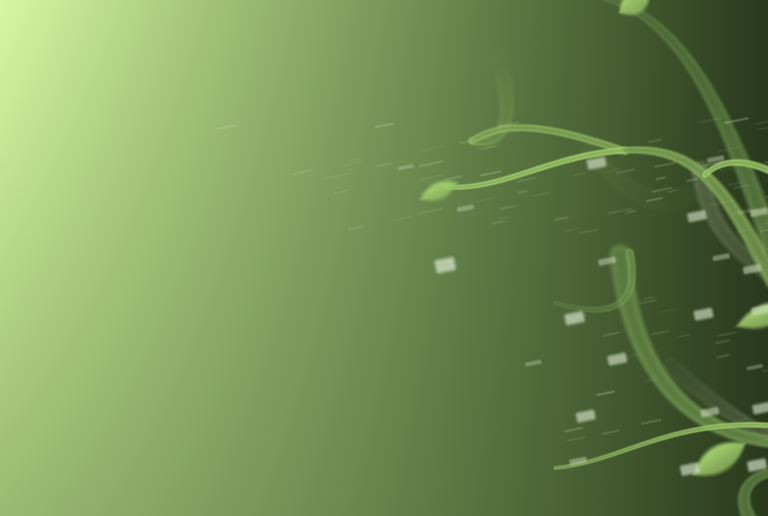
This background is drawn by a Shadertoy shader. Its source:

```glsl
#define CANVAS vec2(148.8, 100.0)
#define VINE vec3(0.43, 0.57, 0.30)
#define SHOOT vec3(0.61, 0.78, 0.41)
#define HAZE vec3(0.45, 0.52, 0.38)
#define GLINT vec3(0.80, 0.86, 0.75)
#define TILT 0.20
#define STREAKS 85
#define LIGHTS 22
#define STEPS 20

float hash(float n) {
    return fract(sin(n * 12.9898 + 4.1) * 4375.85);
}

// Soft diagonal falloff from a bright upper left to a dark right side
vec3 backdrop(vec2 uv) {
    float tone = mix(mix(0.73, 0.97, uv.y), 0.22, uv.x);
    tone += 0.14 * (1.0 - uv.y) * uv.x * (1.0 - uv.x);
    return tone * (vec3(0.69, 1.0, 0.46) + vec3(0.18, 0.0, 0.21) * tone);
}

vec2 cubic(vec2 a, vec2 b, vec2 c, vec2 d, float t) {
    float s = 1.0 - t;
    return s * s * s * a + 3.0 * s * t * (s * b + t * c) + t * t * t * d;
}

// Distance to a cubic curve, with the curve parameter of the closest point
vec2 curveDistance(vec2 p, vec2 a, vec2 b, vec2 c, vec2 d) {
    vec2 best = vec2(1e4, 0.0), from = a;
    for (int i = 1; i <= STEPS; i++) {
        vec2 to = cubic(a, b, c, d, float(i) / float(STEPS));
        vec2 along = to - from;
        float h = clamp(dot(p - from, along) / dot(along, along), 0.0, 1.0);
        float dist = length(p - from - along * h);
        if (dist < best.x) best = vec2(dist, (float(i) - 1.0 + h) / float(STEPS));
        from = to;
    }
    return best;
}

// Tapered stem; width and opacity run from the start to the end
void stem(inout vec3 col, vec2 p, float px, vec2 a, vec2 b, vec2 c, vec2 d,
          vec2 width, vec2 opacity, vec3 tint) {
    vec2 near = curveDistance(p, a, b, c, d);
    float w = mix(width.x, width.y, near.y);
    float mask = 1.0 - smoothstep(w * 0.55, w * 1.2 + px, near.x);
    float rim = 0.9 + 0.15 * smoothstep(0.0, w, near.x);
    col = mix(col, tint * rim, mask * mix(opacity.x, opacity.y, near.y));
}

void leaf(inout vec3 col, vec2 p, float px, vec2 base, vec2 tip, float width) {
    vec2 axis = tip - base;
    float t = dot(p - base, axis) / dot(axis, axis);
    float side = dot(p - base, normalize(vec2(-axis.y, axis.x)));
    float edge = abs(side) - width * (1.0 - pow(abs(2.0 * t - 1.0), 2.0));
    float mask = 1.0 - smoothstep(-0.7, 0.5 + px, edge);
    col = mix(col, SHOOT * (1.0 + 0.06 * side), mask * 0.88);
}

// Rounded bar leaning along the shared tilt
float bar(vec2 p, vec2 center, vec2 halfSize, float blur) {
    vec2 q = p - center;
    q = vec2(q.x * cos(TILT) + q.y * sin(TILT), q.y * cos(TILT) - q.x * sin(TILT));
    float dist = length(max(abs(q) - halfSize, 0.0));
    return 1.0 - smoothstep(0.0, blur, dist);
}

void vines(inout vec3 col, vec2 p, float px) {
    // Blurred stems behind
    stem(col, p, px, vec2(114, 71), vec2(121, 63), vec2(127, 59), vec2(133, 62), vec2(1.5, 2.2), vec2(0.15, 0.05), VINE);
    stem(col, p, px, vec2(135.7, 67), vec2(137, 56), vec2(143, 51), vec2(150, 46), vec2(1.8, 1.4), vec2(0.55, 0.35), HAZE);
    stem(col, p, px, vec2(130, 29), vec2(137, 23), vec2(142, 19), vec2(150, 15), vec2(1.8, 1.2), vec2(0.1, 0.55), HAZE);
    // Broad stems
    stem(col, p, px, vec2(117, 100.5), vec2(133.7, 96), vec2(141.5, 75), vec2(149.5, 53), vec2(0.6, 2.1), vec2(0.4, 0.75), VINE);
    stem(col, p, px, vec2(120.2, 50.5), vec2(121.7, 34), vec2(128.9, 16.7), vec2(150, 14.3), vec2(2.2, 1.2), vec2(0.7, 0.95), VINE);
    stem(col, p, px, vec2(145.5, -1), vec2(142, 5), vec2(146, 8), vec2(150, 8.5), vec2(1.4, 0.8), vec2(0.7), VINE);
    // Slender shoots and curls
    stem(col, p, px, vec2(91.5, 72.7), vec2(99.8, 71.3), vec2(99.2, 80.6), vec2(96, 91), vec2(0.8, 1.8), vec2(0.7, 0.0), VINE * 1.15);
    stem(col, p, px, vec2(91.5, 72.7), vec2(98.8, 77.6), vec2(109.5, 74.6), vec2(121.1, 70.7), vec2(0.6, 0.7), vec2(0.85), SHOOT * 0.9);
    stem(col, p, px, vec2(86.2, 63.8), vec2(96.9, 62.8), vec2(106.6, 70), vec2(121.1, 70.9), vec2(0.4, 0.6), vec2(0.95), SHOOT);
    stem(col, p, px, vec2(121.1, 70.9), vec2(135.7, 71.7), vec2(140.5, 63.2), vec2(150, 45.5), vec2(0.6, 1.7), vec2(0.95, 0.8), SHOOT * 0.85);
    stem(col, p, px, vec2(136.6, 66.1), vec2(140, 69.5), vec2(145, 69), vec2(150, 66.5), vec2(0.5, 0.7), vec2(0.9), SHOOT);
    stem(col, p, px, vec2(107.6, 41.3), vec2(117, 38.5), vec2(124.5, 39.5), vec2(122, 51), vec2(0.4, 0.8), vec2(0.25, 0.7), VINE * 1.1);
    stem(col, p, px, vec2(107.6, 9.3), vec2(120.2, 10.5), vec2(130, 19), vec2(150, 17.5), vec2(0.3, 0.5), vec2(0.6, 0.95), SHOOT);
    // Leaves
    leaf(col, p, px, vec2(81.5, 61.4), vec2(88.6, 64.6), 1.6);
    leaf(col, p, px, vec2(120, 97.5), vec2(126, 101.5), 2.2);
    leaf(col, p, px, vec2(142.8, 36.8), vec2(154, 41), 2.1);
    leaf(col, p, px, vec2(134.3, 8), vec2(144.4, 14.1), 2.5);
}

void mainImage(out vec4 fragColor, in vec2 fragCoord) {
    vec2 uv = fragCoord / iResolution.xy;
    vec2 p = uv * CANVAS;
    float px = CANVAS.y / iResolution.y;
    vec3 col = backdrop(uv);
    if (p.x > 78.0) vines(col, p, px);

    // Fine streaks, gathered in a band that thickens to the right
    for (int i = 0; i < STREAKS; i++) {
        float n = float(i);
        float x = mix(150.0, 42.0, pow(hash(n), 1.7));
        float band = 66.0 + 22.0 * (hash(n + 91.0) - 0.5);
        float y = hash(n + 37.0) < 0.7 ? band : mix(8.0, 45.0, hash(n + 53.0));
        if (y < 50.0) x = mix(110.0, 150.0, hash(n + 11.0));
        float glow = bar(p, vec2(x, y), vec2(0.8 + 1.5 * hash(n + 71.0), 0.0), 0.2 + px);
        col = mix(col, GLINT, glow * mix(0.06, 0.3, pow(hash(n + 19.0), 2.0)));
    }

    // Larger blurred lights, low-discrepancy scatter
    for (int i = 0; i < LIGHTS; i++) {
        float n = float(i);
        vec2 s = fract(vec2(0.31, 0.62) + n * vec2(0.7549, 0.5698));
        vec2 center = vec2(mix(148.0, 62.0, s.x * s.x), mix(8.0, 76.0, s.y));
        center.x = max(center.x, 112.0 - 0.9 * max(center.y - 20.0, 0.0));
        float size = hash(n + 5.0);
        float glow = bar(p, center, vec2(1.3, 0.1 + 0.6 * size * size), 0.5 + 0.7 * size);
        col = mix(col, GLINT, glow * (0.3 + 0.5 * size));
    }
    fragColor = vec4(clamp(col, 0.0, 1.0), 1.0);
}
```
